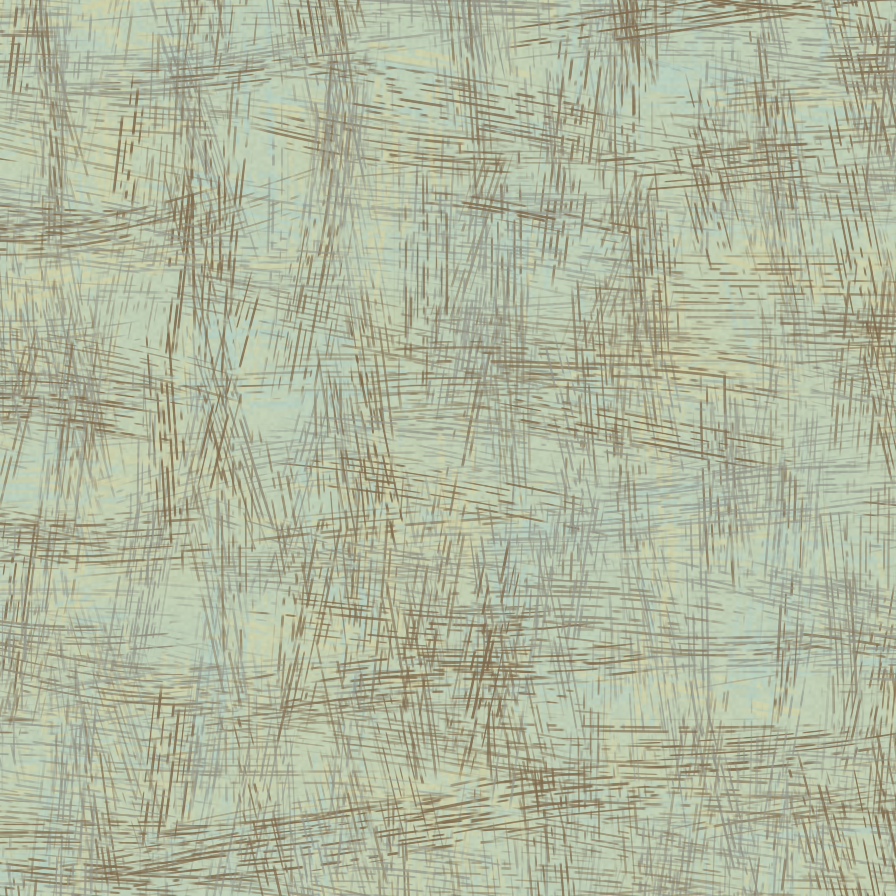
A Shadertoy shader for this texture:

```glsl
// Pale green plaster crosshatched with dry, broken brush strokes in brown and grey.

const vec3 SAGE       = vec3(0.755, 0.812, 0.708);
const vec3 PALE_BLUE  = vec3(0.715, 0.812, 0.755);
const vec3 STRAW      = vec3(0.815, 0.822, 0.660);
const vec3 WARM_GREY  = vec3(0.580, 0.590, 0.550);
const vec3 UMBER      = vec3(0.500, 0.415, 0.300);
const int WASH_PASSES = 5;
const int INK_PASSES  = 12;

// Four random values from a 2D key, without sine
vec4 hash4(vec2 key) {
    vec4 h = fract(key.xyxy * vec4(0.1031, 0.1030, 0.0973, 0.1099));
    h += dot(h, h.wzxy + 33.33);
    return fract((h.xxyz + h.yzzw) * h.zywx);
}

float valueNoise(vec2 p) {
    vec2 cell = floor(p);
    vec2 f = fract(p);
    f = f * f * (3.0 - 2.0 * f);
    float low  = mix(hash4(cell).x, hash4(cell + vec2(1, 0)).x, f.x);
    float high = mix(hash4(cell + vec2(0, 1)).x, hash4(cell + vec2(1, 1)).x, f.x);
    return mix(low, high, f.y);
}

vec2 rotate(vec2 p, float angle) {
    float c = cos(angle), s = sin(angle);
    return vec2(c * p.x - s * p.y, s * p.x + c * p.y);
}

// One bundle of bristle lines per cell, running along x.
// Returns coverage in x and two random values of the bundle in y and z.
vec3 brushBundles(vec2 p, vec2 cellSize, float slope, float bend,
                  float pitch, float thickness, float seed, float pixel) {
    vec2 grid = p / cellSize;
    grid.x += hash4(vec2(floor(grid.y), seed)).x;
    vec2 id = floor(grid);
    vec2 local = (fract(grid) - 0.5) * cellSize;
    vec4 shape = hash4(id + seed * 3.7);
    vec4 look = hash4(id.yx + seed * 5.3 + 40.0);

    // Lean and bow of the whole bundle
    vec2 lean = (shape.xy * 2.0 - 1.0) * vec2(slope, bend);
    float across = local.y - lean.x * local.x - lean.y * local.x * local.x;
    float halfWidth = cellSize.y * mix(0.08, 0.26, shape.z);
    float halfLength = cellSize.x * mix(0.28, 0.48, shape.w);

    // Single bristle
    float bristle = floor(across / pitch);
    vec4 hair = hash4(vec2(bristle + 50.0, dot(id, vec2(7.0, 31.0)) + seed * 11.0));
    float centre = (bristle + 0.5 + (hair.x - 0.5) * 0.5) * pitch;
    float radius = thickness * mix(0.55, 1.25, hair.y);
    float line = 1.0 - smoothstep(radius - 0.6 * pixel, radius + 0.6 * pixel, abs(across - centre));

    // Ragged ends, thin flanks and dry gaps
    float reach = halfLength * mix(0.5, 1.0, hair.z);
    float ends = 1.0 - smoothstep(0.8 * reach, reach, abs(local.x));
    float flanks = 1.0 - smoothstep(0.6 * halfWidth, halfWidth, abs(across));
    float lane = bristle * 7.0 + seed * 13.0;
    float dry = 0.55 * valueNoise(vec2(local.x * 95.0 + 60.0, lane))
              + 0.45 * valueNoise(vec2(local.x * 22.0 + 90.0, lane + 3.0));
    return vec3(line * ends * flanks * smoothstep(0.36, 0.58, dry), look.xy);
}

// Coordinates for a pass: x runs along the stroke, lightly warped
vec2 strokeSpace(vec2 p, bool upright, float seed) {
    vec4 r = hash4(vec2(seed, 9.0));
    vec2 q = upright ? vec2(p.y, -p.x) : p;
    q = rotate(q, (r.x - 0.5) * 0.26) + r.yz * 3.0;
    q.y += (upright ? 0.012 : 0.05) * valueNoise(q * vec2(3.0, 2.0) + seed);
    return q;
}

// Soft pale strokes under the ink
vec3 paintWash(vec3 color, vec2 p, float pixel) {
    for (int i = 0; i < WASH_PASSES * 2; i++) {
        bool upright = i % 2 == 0;
        float seed = float(i) + 61.0;
        vec2 q = strokeSpace(p, upright, seed);
        vec3 b = brushBundles(q, vec2(0.38, 0.16), 0.15, 0.2, 0.012, 0.0035, seed, pixel * 1.5);
        vec3 pale = b.y < 0.5 ? PALE_BLUE : STRAW;
        color = mix(color, pale, b.x * mix(0.4, 0.9, b.z));
    }
    return color;
}

// Thin broken lines, alternating upright and level passes
vec3 paintInk(vec3 color, vec2 p, float pixel) {
    for (int i = 0; i < INK_PASSES * 2; i++) {
        bool upright = i % 2 == 0;
        float seed = float(i) + 3.0;
        vec2 q = strokeSpace(p, upright, seed);
        vec2 cellSize = upright ? vec2(0.36, 0.16) : vec2(0.62, 0.17);
        float slope = upright ? 0.22 : 0.10;
        float bend = upright ? 0.12 : 0.32;
        vec3 b = brushBundles(q, cellSize, slope, bend, 0.0068, 0.00125, seed, pixel);
        float brown = smoothstep(0.45, 0.65, b.y);
        float strength = mix(0.35, 0.9, b.z) * mix(0.85, 1.0, brown);
        color = mix(color, mix(WARM_GREY, UMBER, brown), b.x * strength);
    }
    return color;
}

void mainImage(out vec4 fragColor, in vec2 fragCoord) {
    vec2 p = fragCoord / iResolution.y;
    float pixel = 1.0 / iResolution.y;

    // Mottled ground
    float mottle = valueNoise(p * 14.0) - 0.5;
    float grain = valueNoise(p * 260.0) - 0.5;
    vec3 color = mix(SAGE, mottle > 0.0 ? STRAW : PALE_BLUE, abs(mottle) * 0.6);

    color = paintWash(color, p, pixel);
    color = paintInk(color, p, pixel);
    fragColor = vec4(color + grain * 0.035, 1.0);
}
```
